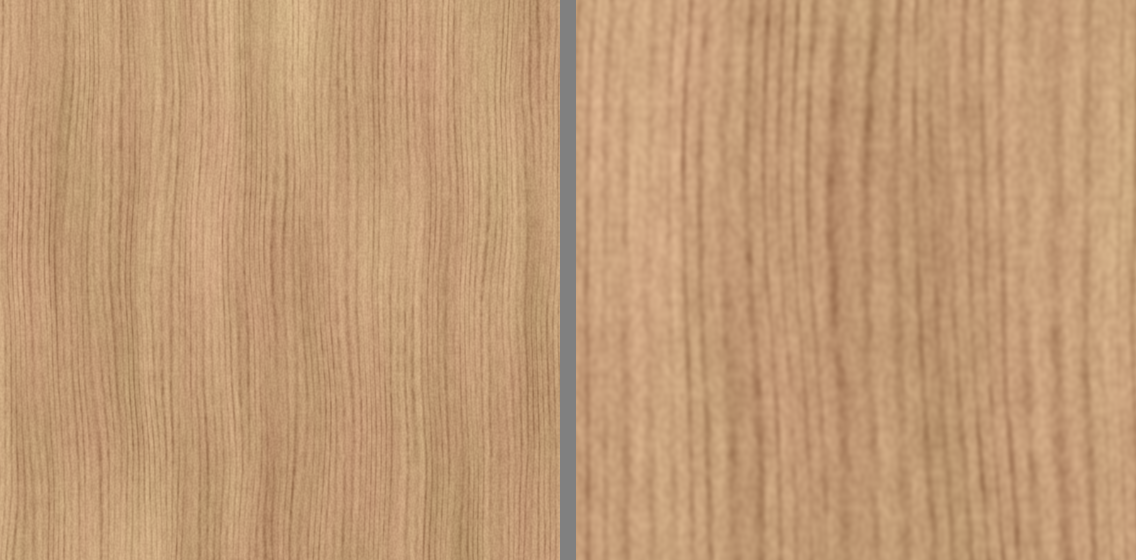
Left: the whole. Right: its middle third, enlarged.
Reproduce this texture procedurally as a Shadertoy shader.

```glsl
vec2 gradientAt(vec2 cell) {
    vec3 h = fract(cell.xyx * vec3(0.1031, 0.1030, 0.0973));
    h += dot(h, h.yzx + 33.33);
    float angle = 6.2832 * fract((h.x + h.y) * h.z);
    return vec2(cos(angle), sin(angle));
}

float gradientNoise(vec2 p) {
    vec2 i = floor(p), f = fract(p);
    vec2 u = f * f * f * (f * (f * 6.0 - 15.0) + 10.0);
    vec2 e = vec2(0.0, 1.0);
    float low = mix(dot(gradientAt(i), f),
                    dot(gradientAt(i + e.yx), f - e.yx), u.x);
    float high = mix(dot(gradientAt(i + e), f - e),
                     dot(gradientAt(i + e.yy), f - e.yy), u.x);
    return mix(low, high, u.y);
}

// Thin dark growth lines with uneven spacing and strength
float growthLines(vec2 p) {
    float phase = p.x * 84.0 + 1.7 * gradientNoise(vec2(p.x * 19.0, p.y * 1.3) + 41.3);
    float line = pow(0.5 + 0.5 * cos(6.2832 * phase), 2.2);
    float strength = 0.75 + 1.1 * gradientNoise(vec2(p.x * 38.0, p.y * 3.0) + 73.7);
    float breaks = 1.0 + 0.8 * gradientNoise(vec2(p.x * 90.0, p.y * 65.0) + 17.1);
    return line * clamp(strength, 0.1, 1.3) * breaks;
}

void mainImage(out vec4 fragColor, in vec2 fragCoord) {
    vec2 uv = fragCoord / iResolution.y;

    // Slow sideways sway of the whole grain
    vec2 p = uv;
    p.x += 0.022 * gradientNoise(vec2(uv.x * 2.2, uv.y * 2.4) + 5.2);
    p.x += 0.004 * gradientNoise(vec2(uv.x * 6.0, uv.y * 7.0) + 29.4);

    // Broad bands and narrower streaks
    float tone = 0.085 * gradientNoise(vec2(p.x * 10.0, p.y * 0.9) + 11.6);
    tone += 0.055 * gradientNoise(vec2(p.x * 24.0, p.y * 1.6) + 53.8);
    tone += 0.045 * gradientNoise(vec2(p.x * 58.0, p.y * 2.5) + 91.2);
    tone += 0.030 * gradientNoise(uv * vec2(5.0, 4.0) + 63.5);

    // Growth lines, offset to keep the mean tone
    tone += 0.026 - 0.088 * growthLines(p);

    // Short fibres and fine speckle
    tone += 0.050 * gradientNoise(vec2(p.x * 165.0, p.y * 36.0) + 7.9);
    tone += 0.050 * gradientNoise(uv * vec2(230.0, 190.0) + 37.3);

    // Drift between pinkish and yellowish wood
    float warmth = gradientNoise(vec2(p.x * 8.0, p.y * 2.2) + 81.4)
                 + 0.6 * gradientNoise(vec2(p.x * 34.0, p.y * 9.0) + 22.6);
    vec3 wood = vec3(0.752, 0.602, 0.455);
    vec3 color = wood + tone * vec3(0.97, 1.04, 0.95);
    color += warmth * vec3(0.012, -0.016, 0.006);

    fragColor = vec4(color, 1.0);
}
```
